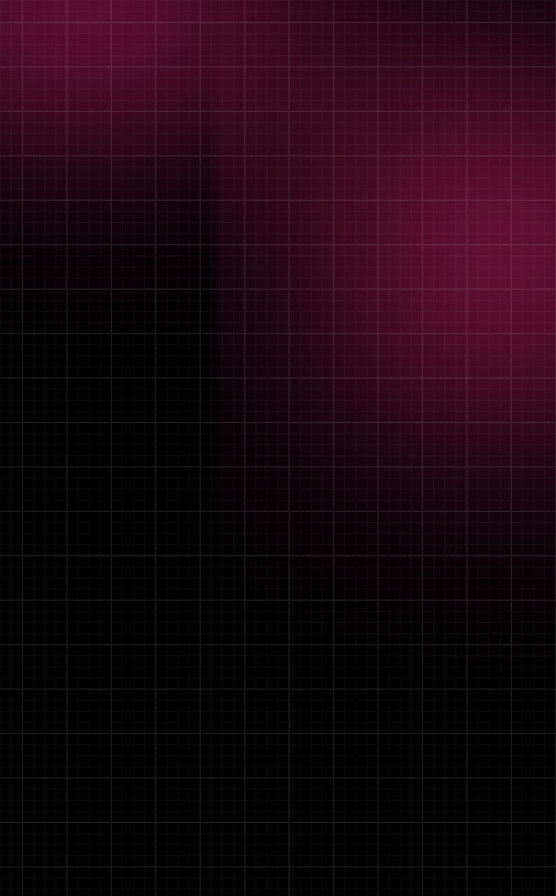
Reproduce this background procedurally as a WebGL 1 fragment shader.

```glsl
precision highp float;
// Two crimson glows on black, one with a soft vertical cut, under a fine square grid.

uniform vec2 u_resolution;

// Lengths are fractions of the canvas height, measured from the top left.
const vec3 BASE_COLOR = vec3(0.004, 0.002, 0.004);
const vec3 LEFT_COLOR = vec3(0.345, 0.052, 0.172);
const vec3 RIGHT_COLOR = vec3(0.375, 0.058, 0.182);

const vec2 LEFT_CENTER = vec2(0.095, 0.012);
const vec2 LEFT_SPREAD = vec2(0.192, 0.135);
const vec2 RIGHT_CENTER = vec2(0.562, 0.278);
const vec2 RIGHT_SPREAD = vec2(0.180, 0.174);

const float CUT_X = 0.240;
const float CUT_SOFTNESS = 0.010;

const float MAJOR_CELL = 0.0496;
const float MINOR_CELL = MAJOR_CELL / 4.0;
const float GRID_OFFSET = 0.0251;
const float LINE_WIDTH = 0.0014;
const float MAJOR_ALPHA = 0.105;
const float MINOR_ALPHA = 0.030;

// Gaussian falloff, lowered slightly so its tail reaches zero.
float glow(vec2 p, vec2 center, vec2 spread) {
  vec2 d = (p - center) / spread;
  return max(exp(-0.5 * dot(d, d)) - 0.015, 0.0) / 0.985;
}

// Share of a pixel covered by the grid lines, combined over both axes.
float gridCoverage(vec2 p, float cell, float pixel) {
  vec2 d = abs(mod(p - GRID_OFFSET + 0.5 * cell, cell) - 0.5 * cell);
  vec2 halfLine = vec2(0.5 * LINE_WIDTH);
  vec2 inner = max(d - 0.5 * pixel, -halfLine);
  vec2 outer = min(d + 0.5 * pixel, halfLine);
  vec2 cover = clamp((outer - inner) / pixel, 0.0, 1.0);
  return 1.0 - (1.0 - cover.x) * (1.0 - cover.y);
}

void main() {
  float pixel = 1.0 / u_resolution.y;
  vec2 p = vec2(gl_FragCoord.x, u_resolution.y - gl_FragCoord.y) * pixel;

  // Glows
  float cut = smoothstep(CUT_X - CUT_SOFTNESS, CUT_X + CUT_SOFTNESS, p.x);
  vec3 color = BASE_COLOR;
  color += LEFT_COLOR * glow(p, LEFT_CENTER, LEFT_SPREAD);
  color += RIGHT_COLOR * glow(p, RIGHT_CENTER, RIGHT_SPREAD) * cut;

  // Grid
  float minor = MINOR_ALPHA * gridCoverage(p, MINOR_CELL, pixel);
  float major = MAJOR_ALPHA * gridCoverage(p, MAJOR_CELL, pixel);
  color = mix(color, vec3(1.0), max(minor, major));

  gl_FragColor = vec4(color, 1.0);
}
```
